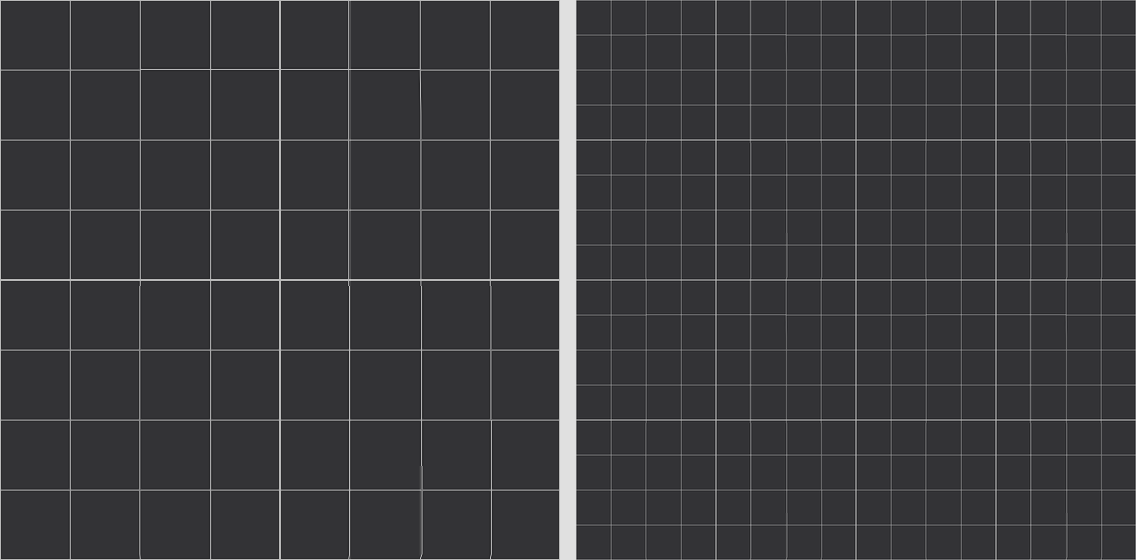
Left: one tile. Right: repeated 2 by 2.
Give the GLSL for this pattern, as a three.js fragment shader.

```glsl
// Charcoal 8 x 8 grid of hairlines with bold lines every four cells and slightly drifting verticals.
varying vec2 vUv;

// Share of a pixel at signed distance d covered by a band of the given width.
float band(float d, float width, float pixel) {
  float near = max(d - 0.5 * pixel, -0.5 * width);
  float far = min(d + 0.5 * pixel, 0.5 * width);
  return clamp((far - near) / pixel, 0.0, 1.0);
}

float isLine(float index, float wanted) {
  return 1.0 - step(0.5, abs(index - wanted));
}

// Sideways drift of a vertical line, in 1/768 of the canvas.
float columnDrift(float index, float y) {
  float low = 1.0 - step(0.49, y);
  float foot = 1.0 - step(0.25 - 0.083 * isLine(index, 6.0), y);
  float right = step(4.5, index);
  float lean = right * low + 0.5 * step(5.5, index) * foot;
  lean += isLine(index, 6.0) * (1.0 - smoothstep(0.79, 0.875, y));
  lean -= 0.5 * isLine(index, 2.0) * low;
  // Ease back so that the bottom meets the top.
  lean *= smoothstep(0.0, 0.012, y);
  return lean + 0.7 * isLine(index, 3.0) - 2.0 * isLine(index, 5.0);
}

void main() {
  vec2 pixel = max(fwidth(vUv), vec2(0.00001));
  vec2 nearest = floor(vUv * 8.0 + 0.5);
  vec2 index = mod(nearest, 8.0);
  vec2 d = vUv - nearest / 8.0;
  vec2 bold = 1.0 - step(0.5, mod(index, 4.0));
  vec2 thin = 1.0 - bold;

  // Offsets of the hairlines; the topmost one is raised in its middle half.
  float raised = isLine(index.y, 7.0) * step(0.25, vUv.x) * (1.0 - step(0.75, vUv.x));
  vec2 shift = vec2(0.3 + columnDrift(index.x, vUv.y), raised - 0.1) / 768.0;
  vec2 lineD = d - shift * thin;

  // Dark fringe beside every line.
  vec2 width = mix(vec2(0.0013), vec2(0.0025), bold);
  vec2 fringe = vec2(band(lineD.x, 0.0065, pixel.x), band(lineD.y, 0.0065, pixel.y));
  vec3 color = mix(vec3(0.2, 0.2, 0.21), vec3(0.15, 0.15, 0.16), max(fringe.x, fringe.y));

  // Faint doubled lines where two verticals have moved away.
  float ghost = isLine(index.x, 5.0) * mix(0.3, 0.5, step(0.5, vUv.y));
  ghost += isLine(index.x, 6.0) * 0.4 * (1.0 - step(0.167, vUv.y)) * smoothstep(0.0, 0.012, vUv.y);
  color = mix(color, vec3(0.67), ghost * band(d.x - 0.0004, 0.0013, pixel.x));

  // Pale hairlines and white bold lines.
  vec2 cover = vec2(band(lineD.x, width.x, pixel.x), band(lineD.y, width.y, pixel.y));
  color = mix(color, vec3(0.97), max(cover.x, cover.y));
  gl_FragColor = vec4(color, 1.0);
}
```
